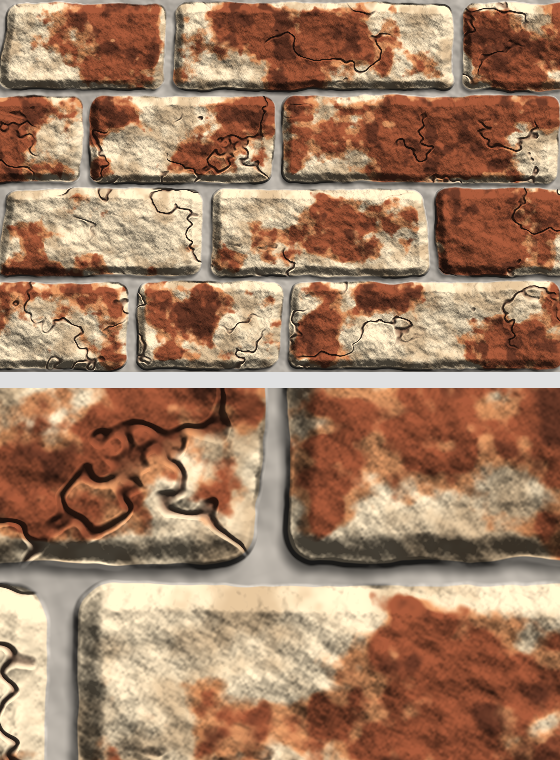
Top: the whole. Bottom: its middle third, enlarged.
Reproduce this texture procedurally as a Shadertoy shader.

```glsl
const float ROWS = 4.0;
const float ASPECT = 1.506;
const vec3 CREAM = vec3(0.88, 0.80, 0.67);
const vec3 TAN = vec3(0.73, 0.63, 0.50);
const vec3 ORANGE = vec3(0.74, 0.47, 0.29);
const vec3 RUST = vec3(0.54, 0.29, 0.19);
const vec3 UMBER = vec3(0.31, 0.17, 0.12);
const vec3 MORTAR = vec3(0.70, 0.67, 0.63);
const vec3 LIGHT = vec3(0.40, 0.62, 0.68);

float hash(vec2 p) {
    return fract(sin(dot(p, vec2(127.1, 311.7))) * 43758.5453);
}

float noise(vec2 p) {
    vec2 i = floor(p), f = fract(p);
    f = f * f * (3.0 - 2.0 * f);
    return mix(mix(hash(i), hash(i + vec2(1, 0)), f.x),
               mix(hash(i + vec2(0, 1)), hash(i + vec2(1, 1)), f.x), f.y);
}

float fbm(vec2 p, int octaves) {
    float sum = 0.0, total = 0.0, amp = 0.5;
    for (int i = 0; i < octaves; i++) {
        sum += amp * noise(p);
        total += amp;
        p = mat2(1.6, 1.2, -1.2, 1.6) * p + 3.7;
        amp *= 0.5;
    }
    return sum / total;
}

// Vertical joints of a course, as fractions of the width
vec4 courseJoints(int row) {
    if (row == 0) return vec4(-0.003, 0.303, 0.817, 1.03);
    if (row == 1) return vec4(-0.100, 0.154, 0.497, 1.005);
    if (row == 2) return vec4(-0.005, 0.370, 0.770, 1.04);
    return vec4(-0.050, 0.236, 0.509, 1.01);
}

float roundedBox(vec2 p, vec2 halfSize, float radius) {
    vec2 q = abs(p) - halfSize + radius;
    return length(max(q, 0.0)) + min(max(q.x, q.y), 0.0) - radius;
}

// Signed distance to the stone around p; id holds its row and column
float stoneDistance(vec2 p, out vec2 id) {
    float row = clamp(floor((1.0 - p.y) * ROWS), 0.0, ROWS - 1.0);
    float midY = 1.0 - (row + 0.5) / ROWS;
    float slant = (noise(vec2(p.x * 3.0, row * 7.3)) - 0.5) * 0.25;
    vec2 q = p + vec2(slant * (p.y - midY), 0.0);
    vec4 joints = courseJoints(int(row)) * ASPECT;
    int col = int(step(joints.y, q.x) + step(joints.z, q.x));
    float left = joints[col], right = joints[col + 1];
    id = vec2(row, float(col));
    vec2 halfSize = vec2(0.5 * (right - left) - 0.011, 0.5 / ROWS - 0.008);
    float d = roundedBox(q - vec2(0.5 * (left + right), midY), halfSize, 0.032);
    return d + (fbm(p * 13.0 + id * 5.1, 4) - 0.42) * 0.018;
}

// Offset that gives each stone its own grain
vec2 grainSpace(vec2 p, vec2 id) {
    return p + 9.0 * vec2(hash(id + 1.3), hash(id + 8.7));
}

// Thin meandering fissures, strongest in a few patches
float fissure(vec2 q) {
    float ridge = abs(fbm(q * vec2(7.0, 9.0), 4) - 0.5);
    return (1.0 - smoothstep(0.0, 0.025, ridge)) * smoothstep(0.48, 0.65, noise(q * 6.0 + 4.0));
}

float surfaceHeight(vec2 p) {
    vec2 id;
    float d = stoneDistance(p, id);
    vec2 q = grainSpace(p, id);
    float stone = 0.018 * smoothstep(0.0, 0.026, -d);
    stone += 0.035 * fbm(q * vec2(8.0, 11.0), 4) + 0.007 * fbm(q * 48.0, 4);
    stone -= 0.007 * fissure(q);
    float mortar = 0.015 + 0.006 * fbm(p * 22.0, 3);
    return mix(mortar, stone, smoothstep(0.004, -0.004, d));
}

// Light on the relief, 1 where the surface is flat
float reliefShade(vec2 p) {
    vec2 e = vec2(0.0025, 0.0);
    float h = surfaceHeight(p);
    vec2 slope = vec2(surfaceHeight(p + e.xy) - h, surfaceHeight(p + e.yx) - h) / e.x;
    vec3 normal = normalize(vec3(-slope, 1.0));
    return max(dot(normal, LIGHT), 0.0) / LIGHT.z;
}

// Cream stone with ragged rust stains that fade near its rim
vec3 stoneColor(vec2 q, vec2 id, float d) {
    float stain = fbm(q * vec2(6.0, 7.0), 6) + 0.20 * (fbm(q * 34.0, 4) - 0.5);
    stain += 0.10 * (hash(id + 3.1) - 0.35) - 0.11 * smoothstep(-0.03, 0.0, d);
    vec3 color = mix(TAN, CREAM, smoothstep(0.30, 0.58, fbm(q * 20.0, 4)));
    color = mix(color, ORANGE, 0.85 * smoothstep(0.43, 0.50, stain));
    color = mix(color, RUST, smoothstep(0.48, 0.55, stain + 0.16 * (noise(q * 60.0) - 0.5)));
    float soot = smoothstep(0.52, 0.68, fbm(q * 24.0 + 6.0, 4)) * smoothstep(0.47, 0.58, stain);
    color = mix(color, UMBER, 0.85 * soot);
    return mix(color, UMBER, 0.6 * fissure(q));
}

void mainImage(out vec4 fragColor, in vec2 fragCoord) {
    vec2 p = fragCoord / iResolution.y;
    float pixel = 1.0 / iResolution.y;
    vec2 id, casterId;
    float d = stoneDistance(p, id);

    // Mortar with the shadow cast by the stones above
    float caster = stoneDistance(p + LIGHT.xy * 0.018, casterId);
    float shadow = 1.0 - smoothstep(-0.008, 0.006, caster);
    vec3 mortar = MORTAR * (0.88 + 0.24 * fbm(p * 30.0, 3)) * mix(1.0, 0.48, shadow);

    // Stone over mortar, then relief light
    vec3 stone = stoneColor(grainSpace(p, id), id, d);
    vec3 color = mix(mortar, stone, smoothstep(pixel, -pixel, d));
    color *= clamp(mix(0.25, 1.0, reliefShade(p)), 0.3, 1.25);
    fragColor = vec4(clamp(color, 0.0, 1.0), 1.0);
}
```
